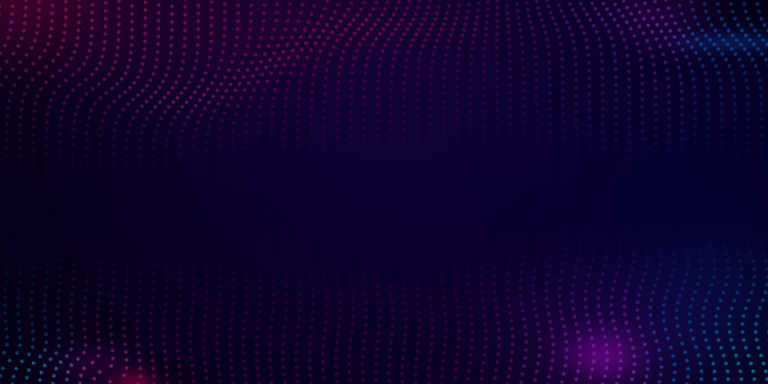
Reproduce this background procedurally as a Shadertoy shader.

```glsl
// Dark indigo backdrop with folded sheets of glowing dots in crimson, violet and cyan.

// Dot lattice, in units of the canvas height
const vec2 SPACING = vec2(0.0345, 0.0205);
const float DOT_RADIUS = 0.0046;
const float UPPER_LEAN = 0.12;
const float LOWER_LEAN = 0.055;
const float UPPER_SQUEEZE = 0.035;
const float SWAY = 0.016;

// Backdrop colours
const vec3 NIGHT = vec3(0.012, 0.000, 0.060);
const vec3 INDIGO = vec3(0.054, 0.003, 0.208);
const vec3 DEEP_BLUE = vec3(0.018, 0.008, 0.200);
const vec3 RED_GLOW = vec3(0.260, 0.000, 0.080);
const vec3 VIOLET_GLOW = vec3(0.230, 0.010, 0.230);

// Dot colours
const vec3 PINK = vec3(0.62, 0.14, 0.43);
const vec3 CRIMSON = vec3(0.56, 0.01, 0.33);
const vec3 VIOLET = vec3(0.50, 0.16, 0.62);
const vec3 BLUE = vec3(0.02, 0.30, 0.62);
const vec3 CYAN = vec3(0.00, 0.48, 0.60);

float glow(vec2 p, vec2 center, vec2 size) {
    vec2 d = (p - center) / size;
    return exp(-dot(d, d));
}

// Height of the crease in the upper sheet
float upperFold(float x) {
    return 0.74 + 0.09 * (1.0 - smoothstep(0.02, 0.42, x))
         + 0.19 * smoothstep(0.48, 0.92, x)
         + 0.04 * smoothstep(1.20, 1.55, x)
         - 0.08 * smoothstep(1.58, 1.84, x);
}

// Height of the crease in the lower left
float lowerFold(float x) {
    return 0.065 - 0.15 * smoothstep(0.18, 0.50, x);
}

// Smooth step with tails, centred on zero
float bend(float h, float width) {
    return 0.5 + 0.5 * tanh(h / width);
}

// Maps the canvas to lattice cells, bent along both creases
vec2 lattice(vec2 p) {
    float above = p.y - upperFold(p.x);
    float below = p.y - lowerFold(p.x);
    float lean = UPPER_LEAN * (1.0 - 2.0 * smoothstep(0.9, 1.7, p.x));
    float creased = smoothstep(0.15, 0.5, p.x)
                  * (1.0 - 0.7 * glow(p, vec2(1.35, p.y), vec2(0.25, 1.0)));
    float swaying = SWAY * (0.3 + 0.7 * smoothstep(1.1, 1.9, p.x))
                  * (1.0 - smoothstep(0.30, 0.65, p.y));
    vec2 q;
    q.x = p.x - lean * bend(above, 0.065)
        + LOWER_LEAN * (1.0 - bend(below, 0.025))
        - swaying * sin(22.0 * p.y + 4.0 * p.x);
    q.y = above + UPPER_SQUEEZE * creased * tanh(above / 0.045);
    return q / SPACING;
}

// Round dots: the cell offset is carried back to canvas space
float dots(vec2 p, float pixel) {
    const float STEP = 0.0015;
    vec2 g = lattice(p);
    vec2 gx = (lattice(p + vec2(STEP, 0.0)) - g) / STEP;
    vec2 gy = (lattice(p + vec2(0.0, STEP)) - g) / STEP;
    vec2 offset = inverse(mat2(gx, gy)) * (fract(g) - 0.5);
    float soft = max(pixel, 0.0016);
    return 1.0 - smoothstep(DOT_RADIUS - soft, DOT_RADIUS + soft, length(offset));
}

vec3 backdrop(vec2 p) {
    vec3 c = mix(NIGHT, INDIGO, glow(p, vec2(1.08, 0.66), vec2(0.98, 0.78)));
    c = mix(c, DEEP_BLUE, 0.85 * glow(p, vec2(1.78, 0.42), vec2(0.42, 0.42)));
    c = mix(c, NIGHT, 0.65 * glow(p, vec2(2.0, 1.0), vec2(0.30, 0.12)));
    c += RED_GLOW * 0.75 * glow(p, vec2(0.03, 1.04), vec2(0.24, 0.17));
    c += RED_GLOW * 0.28 * glow(p, vec2(0.55, 0.94), vec2(0.55, 0.17));
    c += RED_GLOW * 1.2 * glow(p, vec2(0.35, 0.0), vec2(0.055, 0.035));
    c += VIOLET_GLOW * 0.40 * glow(p, vec2(0.24, 0.05), vec2(0.10, 0.05));
    c += VIOLET_GLOW * glow(p, vec2(1.57, 0.07), vec2(0.095, 0.065));
    c += VIOLET_GLOW * 0.30 * glow(p, vec2(1.56, 0.12), vec2(0.25, 0.16));
    c += VIOLET_GLOW * 0.35 * glow(p, vec2(1.72, 0.96), vec2(0.13, 0.07));
    c += BLUE * 0.28 * glow(p, vec2(1.91, 0.89), vec2(0.15, 0.026));
    c += BLUE * 0.10 * glow(p, vec2(1.86, 0.18), vec2(0.20, 0.18));
    return c;
}

vec3 dotColor(vec2 p) {
    vec3 upper = mix(PINK, CRIMSON, smoothstep(0.35, 0.8, p.x));
    upper = mix(upper, VIOLET, smoothstep(1.1, 1.6, p.x));
    upper = mix(upper, BLUE, smoothstep(1.72, 1.86, p.x));
    upper = mix(upper, BLUE, 0.7 * glow(p, vec2(0.0, 0.72), vec2(0.07, 0.14)));
    vec3 lower = mix(CYAN, PINK, smoothstep(0.08, 0.26, p.x));
    lower = mix(lower, CRIMSON, smoothstep(0.28, 0.50, p.x));
    lower = mix(lower, VIOLET, smoothstep(1.15, 1.50, p.x));
    lower = mix(lower, BLUE, smoothstep(1.60, 1.78, p.x));
    lower = mix(lower, CYAN, smoothstep(1.78, 1.96, p.x));
    return mix(lower, upper, smoothstep(0.40, 0.52, p.y));
}

// Dots fade out towards the calm middle band and brighten at the creases
float dotStrength(vec2 p) {
    float crease = p.y - upperFold(p.x);
    float upper = 0.55 * smoothstep(0.48, 0.96, p.y)
                * (1.0 - 0.45 * glow(p, vec2(1.35, p.y), vec2(0.30, 1.0)));
    upper += 0.28 * exp(-pow(crease / 0.05, 2.0)) * smoothstep(0.2, 0.5, p.x)
           * (1.0 - 0.8 * glow(p, vec2(1.37, p.y), vec2(0.28, 1.0)));
    float lower = (1.0 - smoothstep(0.03, 0.43, p.y))
                * mix(0.34, 0.85, smoothstep(1.1, 1.85, p.x));
    lower += 0.55 * glow(p, vec2(0.18, 0.04), vec2(0.22, 0.06));
    return upper + lower;
}

void mainImage(out vec4 fragColor, in vec2 fragCoord) {
    vec2 p = fragCoord / iResolution.y;
    p.x *= 2.0 * iResolution.y / iResolution.x;
    float coverage = dots(p, 1.0 / iResolution.y) * clamp(dotStrength(p), 0.0, 1.0);
    fragColor = vec4(mix(backdrop(p), dotColor(p), coverage), 1.0);
}
```
